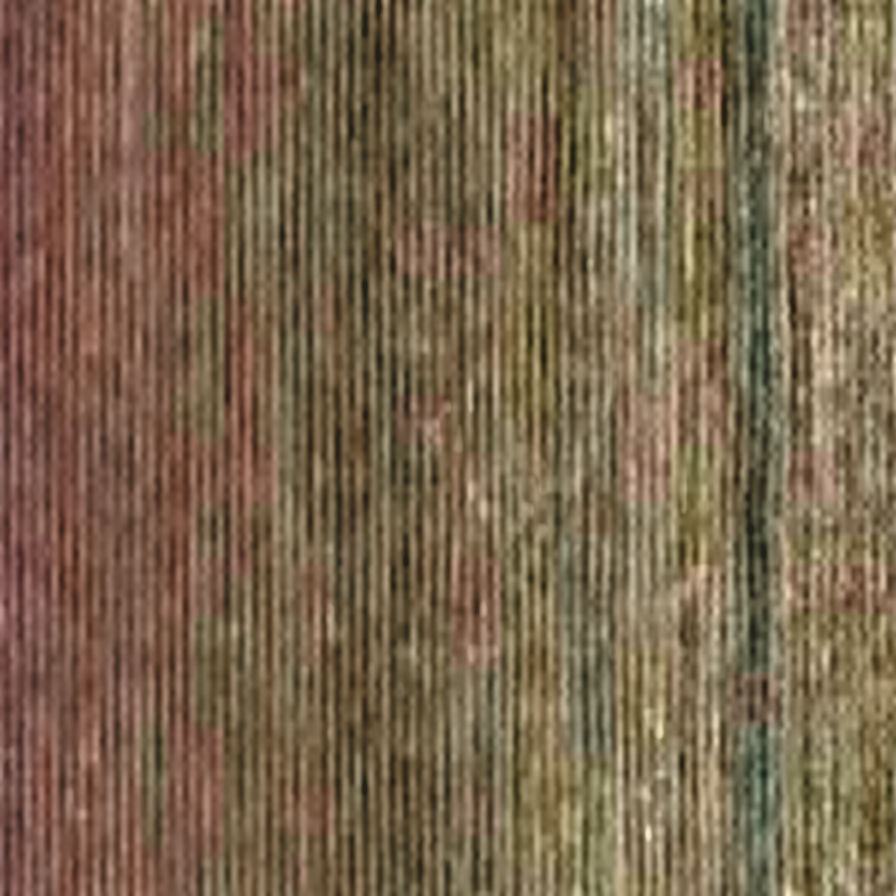
This texture is drawn by a WebGL 2 fragment shader. Its source:

```glsl
#version 300 es
precision highp float;
// Weathered woven cloth: fine vertical threads, faded from red to olive in blocky patches.

#define THREADS 65.0
#define PATCHES 16.0
#define THREAD_DEPTH 0.108
#define GRAIN_DEPTH 0.33
#define COLUMN_DEPTH 0.20
#define SPECK_GAIN 0.34
#define BASE_LIGHT 0.392
#define OLIVE_TINT vec3(0.064, 0.0, -0.108)
#define RED_TINT vec3(0.112, -0.033, -0.100)
#define GOLD_TINT vec3(0.06, 0.02, -0.18)
#define TEAL_TINT vec3(-0.025, 0.022, -0.055)

uniform vec2 u_resolution;
out vec4 fragColor;

float hash(vec2 p) {
    return fract(sin(dot(p, vec2(127.1, 311.7))) * 43758.5453);
}

// Value noise; a larger edge value gives flatter cells with tighter borders.
float cellNoise(vec2 p, float edge) {
    vec2 i = floor(p);
    vec2 f = smoothstep(vec2(edge), vec2(1.0 - edge), p - i);
    float low = mix(hash(i), hash(i + vec2(1.0, 0.0)), f.x);
    float high = mix(hash(i + vec2(0.0, 1.0)), hash(i + vec2(1.0, 1.0)), f.x);
    return mix(low, high, f.y);
}

float noise(vec2 p) {
    return cellNoise(p, 0.0);
}

// Soft vertical band around a centre line.
float band(float x, float centre, float width) {
    float d = (x - centre) / width;
    return exp(-d * d);
}

// Dye tint, held nearly constant over each patch.
vec3 dyeTint(vec2 uv) {
    vec2 patchPos = uv * PATCHES + 0.5;
    float tall = cellNoise(patchPos * vec2(1.0, 0.4) + 7.0, 0.42);
    float small = cellNoise(patchPos + 31.0, 0.4);
    float other = cellNoise(patchPos * vec2(1.0, 0.5) + 63.0, 0.4);

    float column = (floor(uv.x * PATCHES) + smoothstep(0.42, 0.58, fract(uv.x * PATCHES))) / PATCHES;
    float border = column + (tall - 0.5) * 0.18 + (small - 0.5) * 0.09;
    float red = 1.0 - smoothstep(0.21, 0.31, border);
    red = max(red, 0.65 * smoothstep(0.76, 0.96, small) * smoothstep(0.25, 0.4, uv.x));
    float gold = smoothstep(0.60, 0.95, other) * smoothstep(0.42, 0.60, uv.x) * 0.5;
    gold = max(gold, 0.65 * band(uv.x, 0.775, 0.03) * smoothstep(0.35, 0.65, uv.y + 0.3 * tall));
    float teal = smoothstep(0.32, 0.08, other) * smoothstep(0.45, 0.62, uv.x) * 0.35;
    teal = max(teal, (0.55 + 0.4 * small) * band(uv.x, 0.848, 0.022));

    vec3 tint = mix(OLIVE_TINT, GOLD_TINT, gold);
    tint = mix(tint, TEAL_TINT, teal * (1.0 - 0.5 * gold));
    tint = mix(tint, RED_TINT, red);
    float wine = 0.8 * band(uv.x, 0.0, 0.06) + 0.3 * red * smoothstep(0.6, 0.9, other);
    return tint + vec3(0.01, -0.02, 0.03) * wine;
}

// Lightness of threads, worn columns and grain.
float clothLight(vec2 uv) {
    float rough = smoothstep(0.15, 0.95, uv.x);
    float frayed = smoothstep(0.72, 1.0, uv.x);
    float wobble = (noise(uv * vec2(24.0, 7.0)) - 0.5) * 0.3 * (0.3 + rough);
    float thread = cos(6.28319 * (uv.x * THREADS + wobble));
    float strength = 0.55 + 0.9 * noise(uv * vec2(40.0, 16.0) + 5.0);
    strength *= mix(0.7, 1.0, smoothstep(0.05, 0.4, uv.x)) * (1.0 - 0.3 * frayed);

    float streak = noise(uv * vec2(130.0, 34.0) + 11.0) - 0.5;
    float fine = noise(uv * vec2(150.0, 110.0) + 23.0) - 0.5;
    float column = noise(uv * vec2(64.0, 2.6) + 41.0) - 0.5;
    float wide = noise(uv * vec2(24.0, 2.0) + 57.0) - 0.5;

    float light = BASE_LIGHT + 0.065 * smoothstep(0.42, 0.75, uv.x);
    light -= 0.03 * band(uv.x, 0.43, 0.06) + 0.02 * band(uv.x, 0.0, 0.08);
    light += THREAD_DEPTH * strength * thread;
    light += GRAIN_DEPTH * (streak * mix(0.45, 0.75, rough) + fine * mix(0.3, 0.55, rough) * (1.0 + 0.5 * frayed));
    light += COLUMN_DEPTH * (column * mix(0.4, 1.1, rough) + wide * mix(0.25, 0.55, rough));

    // Long pale threads, each fading in and out along its length
    float worn = smoothstep(0.70, 0.95, noise(uv * vec2(56.0, 1.8) + 171.0));
    light += 0.10 * worn * (0.4 + 0.6 * rough);

    // Pale worn lines and the dark selvedge beside them
    float seam = 0.885 - 0.018 * uv.y;
    light += 0.15 * band(uv.x, seam, 0.008) - 0.075 * band(uv.x, seam - 0.026, 0.014);
    light += 0.17 * band(uv.x, 0.145, 0.006) * smoothstep(0.65, 0.95, uv.y);

    // Sparse bright flecks, gathered in a few columns
    float fleck = smoothstep(0.66, 0.98, noise(uv * vec2(76.0, 44.0) + 77.0));
    float gather = smoothstep(0.50, 0.85, noise(uv * vec2(22.0, 7.0) + 91.0));
    return light - 0.01 + SPECK_GAIN * fleck * gather * (0.35 + 0.65 * rough);
}

void main() {
    vec2 uv = gl_FragCoord.xy / u_resolution;
    float light = max(clothLight(uv), 0.12);
    vec3 tint = dyeTint(uv) * smoothstep(0.0, 0.32, light);
    // Slight warm and cool drift from thread to thread
    float drift = noise(uv * vec2(40.0, 8.0) + 131.0) - 0.5;
    tint += vec3(0.045, -0.02, -0.03) * drift;
    fragColor = vec4(clamp(vec3(light) + tint, 0.0, 1.0), 1.0);
}
```
